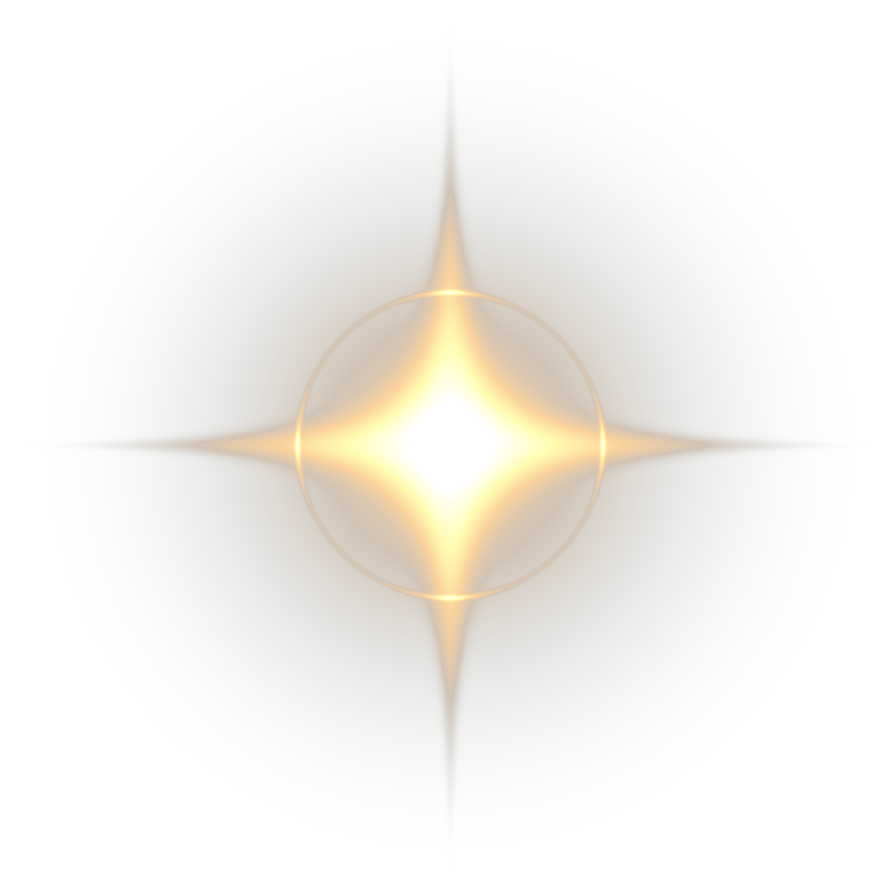
Give the GLSL for this background, as a Shadertoy shader.

```glsl
// A golden four-pointed glint inside a thin ring, fading to a white ground.
// A round halo, hyperbola-shaped rays and a ring add up to one energy value,
// which a colour ramp turns from white through grey, tan and gold to white heat.

const vec2  CENTRE      = vec2(0.5026, 0.503);
const float REACH       = 0.48;    // distance at which all light ends
const float RING_RADIUS = 0.1705;
const float RING_WIDTH  = 0.0029;

const vec3 GROUND = vec3(1.0);
const vec3 MIST   = vec3(0.89, 0.888, 0.88);
const vec3 TAN    = vec3(0.82, 0.77, 0.715);
const vec3 AMBER  = vec3(0.985, 0.82, 0.61);
const vec3 YELLOW = vec3(1.0, 0.99, 0.69);
const vec3 HEAT   = vec3(1.0);

float bell(float x, float width) {
    float k = x / width;
    return exp(-k * k);
}

// Soft round glow; fade runs from 1 at the centre to 0 at the reach.
float halo(float fade) {
    return 1.95 * fade * fade;
}

// Rays hug both axes: the product |x*y| is constant along their edges.
float rays(vec2 p, float fade) {
    float width = 0.0041 * sqrt(fade) + 0.00005;
    return 2.9 * pow(fade, 1.6) * bell(p.x * p.y, width);
}

// Thin circle that flares where the rays cross it.
float ring(vec2 p, float radius, float width) {
    float line = bell(length(p) - radius, width);
    float axisDistance = min(abs(p.x), abs(p.y));
    return line * (0.3 + 1.15 * bell(axisDistance, 0.045));
}

vec3 glowRamp(float energy) {
    vec3 colour = mix(GROUND, MIST, clamp(energy * 2.0, 0.0, 1.0));
    colour = mix(colour, TAN, clamp(energy * 2.0 - 1.0, 0.0, 1.0));
    colour = mix(colour, AMBER, clamp(energy - 1.0, 0.0, 1.0));
    colour = mix(colour, YELLOW, clamp(energy - 2.0, 0.0, 1.0));
    return mix(colour, HEAT, clamp(energy - 3.0, 0.0, 1.0));
}

void mainImage(out vec4 fragColor, in vec2 fragCoord) {
    // Square canvas units, measured from the heart of the glint
    float side = min(iResolution.x, iResolution.y);
    vec2 p = (fragCoord - 0.5 * iResolution.xy) / side + 0.5 - CENTRE;
    float fade = clamp(1.0 - length(p) / REACH, 0.0, 1.0);

    // Sum the light, then colour it
    float energy = halo(fade) + rays(p, fade);
    energy += ring(p, RING_RADIUS, RING_WIDTH);
    fragColor = vec4(glowRamp(energy), 1.0);
}
```
